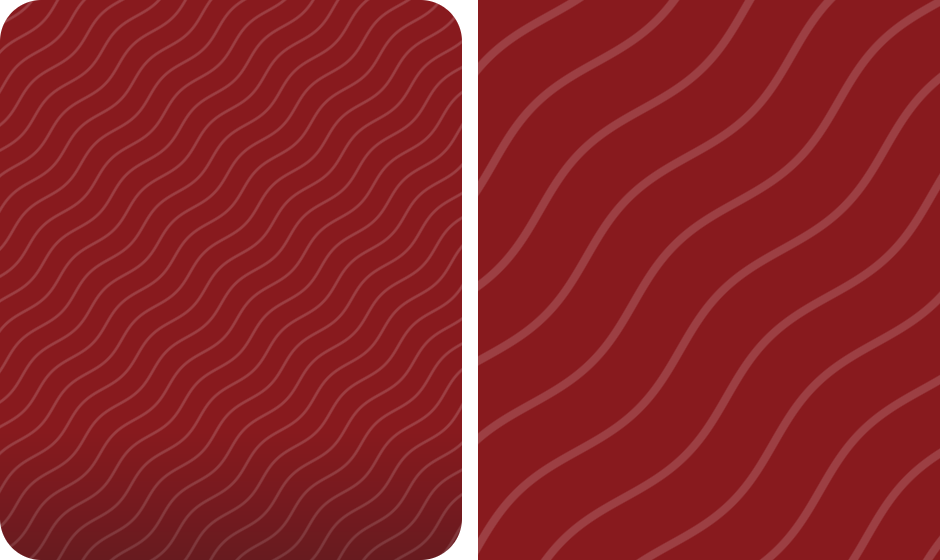
Left: the whole. Right: its middle third, enlarged.
Write a WebGL 1 fragment shader that draws this pattern.

```glsl
precision highp float;

uniform vec2 u_resolution;

// Lengths are fractions of the canvas height.
const vec3 BASE_COLOR = vec3(0.533, 0.100, 0.118);
const vec3 SHADE_COLOR = vec3(0.405, 0.105, 0.122);
const vec3 PAGE_COLOR = vec3(1.0);
const float LINE_OPACITY = 0.165;
const float LINE_OPACITY_SHADED = 0.125;
const float LINE_WIDTH = 0.0049;
const float LINE_SPACING = 0.05607;  // measured along the x axis
const float LINE_OFFSET = 0.2734;
const float LINE_TILT = 1.017;       // 1.0 gives exactly 45 degrees
const float WAVE_PERIOD = 0.2422;
const float WAVE_HEIGHT = 0.0108;
const float WAVE_PHASE = -0.395;     // in turns
const float SHADE_HEIGHT = 0.235;
const float CORNER_RADIUS = 0.074;
const float TAU = 6.2831853;

// Distance to the nearest wavy diagonal; p has y pointing down.
float wavyLineDistance(vec2 p) {
  float angle = TAU * ((p.x - p.y) / WAVE_PERIOD + WAVE_PHASE);
  float field = p.x + LINE_TILT * p.y - LINE_OFFSET + WAVE_HEIGHT * sin(angle);
  float slope = WAVE_HEIGHT * TAU / WAVE_PERIOD * cos(angle);
  vec2 gradient = vec2(1.0 + slope, LINE_TILT - slope);
  float cell = abs(fract(field / LINE_SPACING + 0.5) - 0.5);
  return cell * LINE_SPACING / length(gradient);
}

float roundedBoxDistance(vec2 p, vec2 halfSize, float radius) {
  vec2 q = abs(p) - halfSize + radius;
  return length(max(q, 0.0)) + min(max(q.x, q.y), 0.0) - radius;
}

// Coverage of the region where the signed distance is negative.
float coverage(float signedDistance, float pixel) {
  return clamp(0.5 - signedDistance / pixel, 0.0, 1.0);
}

void main() {
  float pixel = 1.0 / u_resolution.y;
  vec2 size = u_resolution * pixel;
  vec2 uv = gl_FragCoord.xy * pixel;

  // Card with a darker foot
  float shade = 1.0 - clamp(uv.y / SHADE_HEIGHT, 0.0, 1.0);
  vec3 color = mix(BASE_COLOR, SHADE_COLOR, shade);

  // Translucent white lines
  float lineDistance = wavyLineDistance(vec2(uv.x, 1.0 - uv.y));
  float line = coverage(lineDistance - 0.5 * LINE_WIDTH, 1.4 * pixel);
  float opacity = mix(LINE_OPACITY, LINE_OPACITY_SHADED, shade);
  color = mix(color, vec3(1.0), line * opacity);

  // Rounded corners
  float card = roundedBoxDistance(uv - 0.5 * size, 0.5 * size, CORNER_RADIUS);
  color = mix(PAGE_COLOR, color, coverage(card, pixel));

  gl_FragColor = vec4(color, 1.0);
}
```
